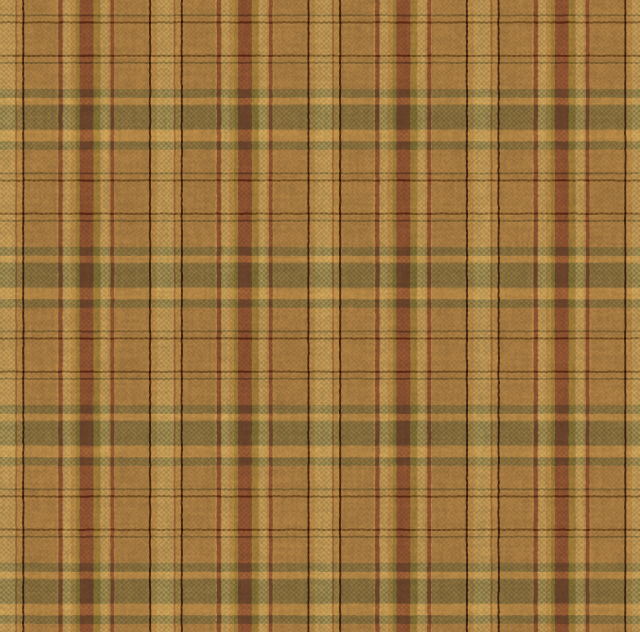
This pattern is drawn by a Shadertoy shader. Its source:

```glsl
const vec2 REPEATS = vec2(4.04, 4.0);
const float SETT = 190.0;   // units in one plaid repeat
const float YARN = 3.0;     // units covered by one yarn

const vec3 TAN    = vec3(0.64, 0.47, 0.25);
const vec3 STRAW  = vec3(0.78, 0.65, 0.38);
const vec3 AMBER  = vec3(0.73, 0.55, 0.28);
const vec3 OLIVE  = vec3(0.56, 0.46, 0.18);
const vec3 GREEN  = vec3(0.38, 0.36, 0.21);
const vec3 RUST   = vec3(0.43, 0.16, 0.12);
const vec3 UMBER  = vec3(0.26, 0.14, 0.02);
const vec3 DARK   = vec3(0.14, 0.02, 0.00);

float hash(vec2 p) {
    vec3 q = fract(p.xyx * 0.1031);
    q += dot(q, q.yzx + 33.33);
    return fract((q.x + q.y) * q.z);
}

float valueNoise(vec2 p) {
    vec2 i = floor(p), f = fract(p);
    f = f * f * (3.0 - 2.0 * f);
    return mix(mix(hash(i), hash(i + vec2(1, 0)), f.x),
               mix(hash(i + vec2(0, 1)), hash(i + vec2(1, 1)), f.x), f.y);
}

// Coverage of a stripe from a to b, repeated every sett
float stripe(float x, float a, float b, float blur) {
    float d = abs(mod(x - 0.5 * (a + b) + 0.5 * SETT, SETT) - 0.5 * SETT);
    return clamp((0.5 * (b - a) - d) / blur + 0.5, 0.0, 1.0);
}

float darkEnds(float x, float blur) {
    return max(stripe(x, 26.8, 29.2, blur), stripe(x, 178.8, 181.2, blur));
}

// Vertical yarn colours
vec3 warpColor(float x, float blur) {
    vec3 c = TAN;
    c = mix(c, AMBER, stripe(x, -10.0, 28.0, blur));
    c = mix(c, STRAW, stripe(x, -2.0, 18.0, blur));
    c = mix(c, RUST, 0.6 * stripe(x, 18.5, 20.5, blur));
    c = mix(c, AMBER, stripe(x, 68.0, 138.0, blur));
    c = mix(c, STRAW, stripe(x, 76.0, 85.0, blur));
    c = mix(c, OLIVE, stripe(x, 91.0, 120.0, blur));
    c = mix(c, STRAW, stripe(x, 121.0, 130.0, blur));
    c = mix(c, RUST, stripe(x, 70.0, 75.0, blur));
    c = mix(c, RUST, stripe(x, 95.5, 112.0, blur));
    c = mix(c, RUST, stripe(x, 132.5, 137.0, blur));
    return mix(c, DARK, darkEnds(x, blur));
}

// Horizontal yarn colours, measured downward
vec3 weftColor(float y, float blur) {
    vec3 c = TAN;
    c = mix(c, AMBER, stripe(y, 117.0, 170.0, blur));
    c = mix(c, GREEN, stripe(y, 107.0, 117.5, blur));
    c = mix(c, GREEN, stripe(y, 126.0, 156.0, blur * 2.0));
    c = mix(c, GREEN, stripe(y, 170.0, 180.0, blur));
    // Mirrored pairs of fine lines
    for (int i = 0; i < 2; i++) {
        float side = float(i) * 2.0 - 1.0;
        float inner = 47.0 + side * 20.0;
        float outer = 47.0 + side * 28.5;
        c = mix(c, UMBER, stripe(y, inner - 1.2, inner + 1.2, blur));
        c = mix(c, mix(GREEN, UMBER, 0.4), stripe(y, outer - 1.1, outer + 1.1, blur));
    }
    return c;
}

void mainImage(out vec4 fragColor, in vec2 fragCoord) {
    vec2 uv = fragCoord / iResolution.xy;
    uv.y = 1.0 - uv.y;
    vec2 p = uv * REPEATS * SETT;
    vec2 blur = REPEATS * SETT / iResolution.xy;

    // Slightly uneven yarns
    vec2 wobble = vec2(valueNoise(p * vec2(0.05, 0.2)),
                       valueNoise(p * vec2(0.2, 0.05) + 57.0)) - 0.5;
    vec2 q = p + wobble * 0.8;
    vec3 warp = warpColor(q.x, blur.x);
    vec3 weft = weftColor(q.y, blur.y);

    // Interlaced yarns
    vec2 yarn = p / YARN;
    vec2 wave = sin(yarn * 3.14159265);
    float weave = wave.x * wave.y;
    float warpShare = 0.5 + 0.14 * weave + 0.2 * darkEnds(q.x, blur.x);
    vec3 cloth = mix(weft, warp, warpShare);

    // Yarn shading, grain and broad fading
    float grain = valueNoise(yarn * 1.3) - 0.5;
    float ends = valueNoise(vec2(yarn.x, yarn.y * 0.08)) - 0.5;
    float picks = valueNoise(vec2(yarn.x * 0.08, yarn.y) + 131.0) - 0.5;
    float fade = valueNoise(p * 0.012) - 0.5;
    cloth *= 1.0 + 0.04 * weave + 0.09 * grain + 0.06 * (ends + picks) + 0.03 * fade;

    fragColor = vec4(clamp(cloth, 0.0, 1.0), 1.0);
}
```
